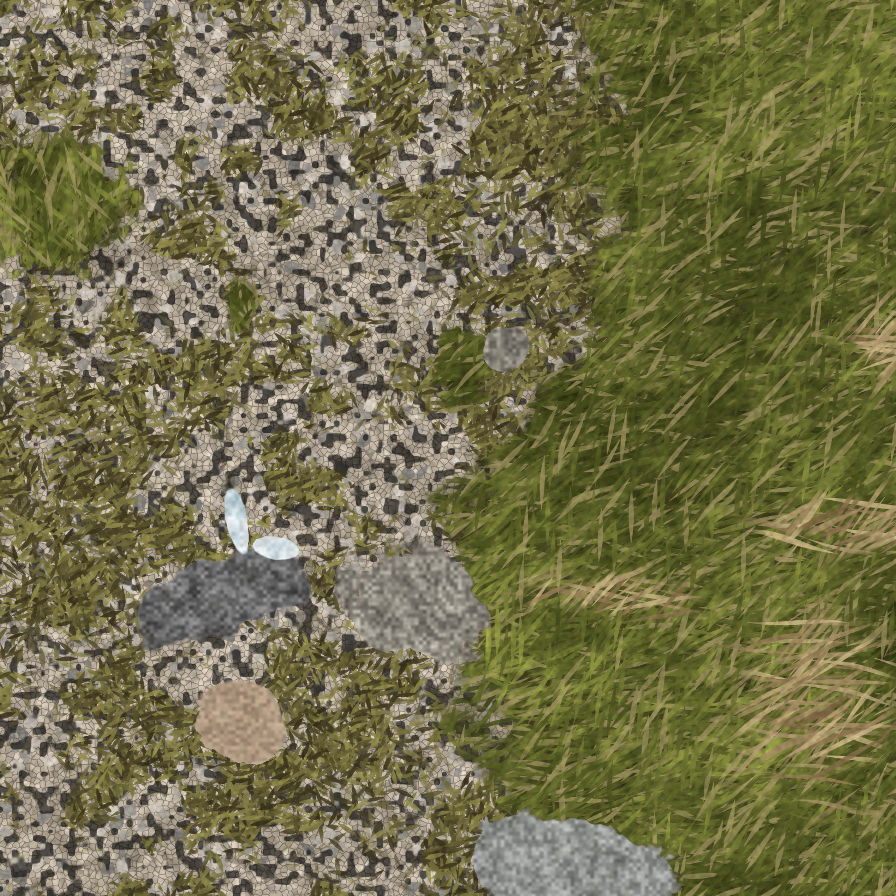
A Shadertoy shader for this texture:

```glsl
float hash(vec2 p) {
    return fract(sin(dot(p, vec2(127.1, 311.7))) * 43758.5453);
}

float noise(vec2 p) {
    vec2 i = floor(p), f = fract(p);
    f *= f * (3.0 - 2.0 * f);
    return mix(mix(hash(i), hash(i + vec2(1, 0)), f.x),
               mix(hash(i + vec2(0, 1)), hash(i + 1.0), f.x), f.y);
}

float fbm(vec2 p) {
    float sum = 0.0, amp = 0.53;
    for (int i = 0; i < 4; i++) {
        sum += amp * noise(p);
        p = mat2(1.6, 1.2, -1.2, 1.6) * p + 7.3;
        amp *= 0.5;
    }
    return sum;
}

vec2 turn(vec2 p, float a) {
    return vec2(cos(a) * p.x + sin(a) * p.y, cos(a) * p.y - sin(a) * p.x);
}

// Soft round patch: centre in xy, radii in zw
float spot(vec2 p, vec4 e) {
    vec2 q = (p - e.xy) / e.zw;
    return exp(-dot(q, q));
}

// Flat rock with a ragged rim
float rock(vec2 p, vec4 e, float angle) {
    float rim = length(turn(p - e.xy, angle) / e.zw) + 0.75 * (fbm(p * 24.0) - 0.5);
    return 1.0 - smoothstep(0.92, 1.06, rim);
}

// Cellular pebbles: x = gap to the next stone, y = stone id
vec2 pebbles(vec2 p) {
    vec2 cell = floor(p);
    float near = 9.0, next = 9.0, id = 0.0;
    for (int k = 0; k < 9; k++) {
        vec2 c = cell + vec2(k % 3 - 1, k / 3 - 1);
        float d = length(c + vec2(hash(c), hash(c + 41.7)) - p);
        if (d < near) { next = near; near = d; id = hash(c + 9.2); }
        else next = min(next, d);
    }
    return vec2(next - near, id);
}

// One layer of tapered blades: x = coverage, y = blade id
vec2 blades(vec2 p, float angle, vec2 cells, float seed, float density) {
    vec2 q = turn(p, angle);
    q.y += 0.03 * noise(q * 9.0 + seed);
    q = q * cells + seed * 3.7;
    q.x += 7.0 * hash(vec2(floor(q.y), seed));
    vec2 id = floor(q), f = fract(q);
    float r = hash(id + seed), keep = hash(id + seed + 17.3);
    float d = abs(f.y - 0.5 - 0.5 * (r - 0.5) * (f.x - 0.3)) - 0.32 * sin(3.1416 * f.x);
    float soft = 0.7 * cells.y / iResolution.y;
    return vec2((1.0 - smoothstep(-0.5 * soft, soft, d)) * smoothstep(0.0, 0.12, density - keep), r);
}

void mainImage(out vec4 fragColor, in vec2 fragCoord) {
    vec2 p = fragCoord / iResolution.xy;
    float broad = fbm(p * 7.0), mottle = fbm(p * 65.0), grain = noise(p * 230.0);

    // Gravelly soil
    vec2 fine = pebbles(p * 150.0), coarse = pebbles(p * 68.0);
    vec3 col = mix(vec3(0.46, 0.42, 0.36), vec3(0.84, 0.79, 0.72), 0.3 * fine.y + 0.75 * mottle + 0.25 * broad);
    col *= 0.72 + 0.33 * smoothstep(0.0, 0.25, fine.x);
    vec3 stone = mix(vec3(0.4), vec3(0.88, 0.85, 0.81), fract(coarse.y * 23.0));
    col = mix(col, stone, 0.75 * smoothstep(0.1, 0.25, coarse.x) * step(0.72, coarse.y));
    col *= 1.0 - 0.6 * smoothstep(0.56, 0.72, noise(p * 125.0 + 30.0));

    // Half-buried rocks, bare clay and a pale torn scrap
    float dark = rock(p, vec4(0.25, 0.335, 0.095, 0.044), 0.35);
    float grey = max(rock(p, vec4(0.465, 0.325, 0.08, 0.066), -0.35),
                     rock(p, vec4(0.565, 0.615, 0.026, 0.024), 0.5));
    float slab = rock(p, vec4(0.645, 0.03, 0.115, 0.062), -0.1);
    float clay = rock(p, vec4(0.268, 0.198, 0.056, 0.042), -0.6);
    float scrap = max(rock(p, vec4(0.264, 0.42, 0.012, 0.037), 0.2),
                      rock(p, vec4(0.308, 0.389, 0.026, 0.012), -0.2));
    float speck = 0.6 * mottle + 0.4 * grain;
    col = mix(col, vec3(0.16 + 0.49 * speck), dark);
    col = mix(col, mix(vec3(0.28, 0.27, 0.24), vec3(0.8, 0.78, 0.73), speck), grey);
    col = mix(col, vec3(0.36, 0.37, 0.36) + 0.4 * speck, slab);
    col = mix(col, vec3(0.58, 0.49, 0.4) + 0.19 * speck, clay);
    col = mix(col, mix(vec3(0.58, 0.7, 0.74), vec3(0.96), mottle * 1.3), scrap);
    float bare = max(max(max(dark, grey), max(slab, clay)), scrap);

    // Where the meadow, tufts and weeds grow
    float edge = mix(0.525, 0.665, smoothstep(0.47, 0.64, p.y)) + 0.05 * (1.0 - smoothstep(0.05, 0.2, p.y));
    float meadow = smoothstep(-0.035, 0.045, p.x - edge + 0.12 * (fbm(p * 16.0) - 0.5));
    float tuft = spot(p, vec4(0.06, 0.77, 0.085, 0.08)) + 0.75 * spot(p, vec4(0.27, 0.665, 0.022, 0.034))
               + 0.85 * spot(p, vec4(0.515, 0.59, 0.036, 0.05));
    float weeds = spot(p, vec4(0.06, 0.42, 0.12, 0.14)) + spot(p, vec4(0.41, 0.14, 0.1, 0.09))
                + spot(p, vec4(0.6, 0.85, 0.09, 0.22));
    float lush = max(meadow, smoothstep(0.25, 0.65, tuft + 0.5 * (mottle - 0.5))) * (1.0 - bare);

    // Short sprigs over the soil
    float sprigs = (0.04 + 0.5 * smoothstep(0.42, 0.72, fbm(p * 22.0 + 3.0)) + 0.22 * weeds) * (1.0 - 0.95 * bare);
    for (float k = 0.0; k < 9.0; k++) {
        vec2 b = blades(p, k * 2.4, vec2(42, 135), k + 2.0, sprigs);
        vec3 tint = mix(vec3(0.2, 0.17, 0.09), vec3(0.58, 0.56, 0.3), fract(b.y * 7.0 + k * 0.13));
        col = mix(col, tint, 0.85 * b.x);
    }

    // Long grass over its own shade
    float shade = spot(p, vec4(0.8, 0.73, 0.09, 0.08)) + 0.7 * spot(p, vec4(0.73, 0.9, 0.06, 0.09));
    float light = clamp(0.1 + 0.9 * broad + 0.7 * (mottle - 0.5) - 0.35 * shade, 0.1, 1.0);
    col = mix(col, mix(vec3(0.13, 0.13, 0.04), vec3(0.36, 0.34, 0.16), mottle), lush * 0.9);
    for (float k = 0.0; k < 16.0; k++) {
        float lean = (p.x < 0.3 ? 1.5 : 0.6) + 1.8 * (hash(vec2(k, 4)) - 0.5);
        vec2 b = blades(p, lean, vec2(13.0 + 9.0 * hash(vec2(k, 8)), 120), k + 31.0, 0.5 * lush);
        vec3 tint = mix(vec3(0.12, 0.14, 0.03), vec3(0.55, 0.58, 0.25), light * (0.3 + 0.75 * b.y) + 0.016 * k);
        tint = mix(tint, vec3(0.64, 0.58, 0.4), 0.75 * step(0.84, fract(b.y * 13.0)));
        col = mix(col, tint, 0.85 * b.x);
    }

    // Dry straw lying on top
    float straw = spot(p, vec4(0.95, 0.42, 0.08, 0.03)) + 0.7 * spot(p, vec4(0.69, 0.335, 0.09, 0.025))
                + 0.8 * spot(p, vec4(0.91, 0.21, 0.09, 0.09)) + 0.7 * spot(p, vec4(0.99, 0.61, 0.035, 0.05));
    for (float k = 0.0; k < 7.0; k++) {
        vec2 b = blades(p, 1.3 * hash(vec2(k, 2)) - 0.35, vec2(9, 125), k + 63.0, 0.5 * straw);
        col = mix(col, mix(vec3(0.47, 0.37, 0.24), vec3(0.82, 0.74, 0.55), b.y), 0.85 * b.x);
    }

    fragColor = vec4(clamp(col * (0.9 + 0.2 * grain), 0.0, 1.0), 1.0);
}
```
